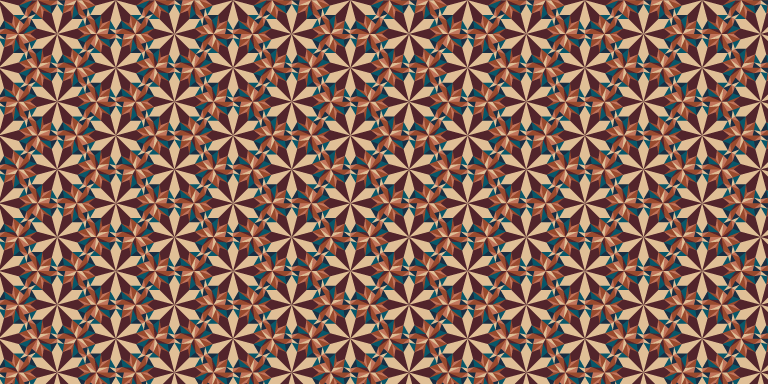
Reproduce this pattern procedurally as a WebGL 2 fragment shader.

```glsl
#version 300 es
precision highp float;
// Faceted kaleidoscope of twelve-petal flowers on a hexagonal lattice.

uniform vec2 u_resolution;
out vec4 fragColor;

// Layout, in canvas heights
const float SPACING = 0.1763;             // distance between flower centres
const vec2 FLOWER_ORIGIN = vec2(0.149, 0.030);
const int SAMPLES = 4;                    // antialiasing grid per axis

// Palette
const vec3 CREAM  = vec3(0.88, 0.75, 0.59);
const vec3 SALMON = vec3(0.76, 0.46, 0.36);
const vec3 RUST   = vec3(0.60, 0.29, 0.18);
const vec3 MAROON = vec3(0.32, 0.14, 0.17);
const vec3 TEAL   = vec3(0.03, 0.34, 0.41);
const vec3 NAVY   = vec3(0.10, 0.18, 0.26);

// Corners of the facets in one mirror triangle; spacing is 1, x points to a neighbour
const vec2 CENTRE     = vec2(0.0, 0.0);
const vec2 SHOULDER   = vec2(0.300, 0.0804);
const vec2 PETAL_TIP  = vec2(0.440, 0.0);
const vec2 DARK_TIP   = vec2(0.346, 0.200);
const vec2 ARROW_TIP  = vec2(0.433, 0.250);
const vec2 KNOT       = vec2(0.420, 0.100);
const vec2 MIDPOINT   = vec2(0.500, 0.0);
const vec2 STAR_EDGE  = vec2(0.500, 0.120);

const float SECTOR = radians(60.0);

float cross2(vec2 a, vec2 b) { return a.x * b.y - a.y * b.x; }

bool inTriangle(vec2 p, vec2 a, vec2 b, vec2 c) {
  vec3 s = vec3(cross2(b - a, p - a), cross2(c - b, p - b), cross2(a - c, p - c));
  return all(greaterThanEqual(s, vec3(0.0))) || all(lessThanEqual(s, vec3(0.0)));
}

// Offset from the nearest flower centre
vec2 hexCell(vec2 p) {
  vec2 period = vec2(sqrt(3.0), 1.0);
  vec2 a = mod(p + 0.5 * period, period) - 0.5 * period;
  vec2 b = mod(p, period) - 0.5 * period;
  return dot(a, a) < dot(b, b) ? a : b;
}

vec3 facetColour(vec2 f, bool lit) {
  // Flower petals
  if (inTriangle(f, CENTRE, SHOULDER, PETAL_TIP)) return CREAM;
  if (inTriangle(f, CENTRE, SHOULDER, DARK_TIP)) return MAROON;
  // Two-tone arrowheads beyond the dark petals
  if (inTriangle(f, SHOULDER, DARK_TIP, ARROW_TIP)) return lit ? SALMON : RUST;
  // Facets between the petals
  if (inTriangle(f, SHOULDER, PETAL_TIP, KNOT)) return lit ? TEAL : NAVY;
  if (inTriangle(f, SHOULDER, KNOT, ARROW_TIP)) return lit ? RUST : TEAL;
  // Four-point star halfway to the neighbour
  if (inTriangle(f, PETAL_TIP, MIDPOINT, KNOT)) return lit ? CREAM : SALMON;
  if (inTriangle(f, KNOT, MIDPOINT, STAR_EDGE)) return lit ? NAVY : RUST;
  // Pinwheel where three flowers meet
  if (cross2(ARROW_TIP - KNOT, f - KNOT) < 0.0
      && cross2(vec2(0.5, 0.2887) - KNOT, f - KNOT) < 0.0) return lit ? SALMON : RUST;
  return lit ? CREAM : MAROON;
}

vec3 pattern(vec2 p) {
  vec2 cell = hexCell((p - FLOWER_ORIGIN) / SPACING);
  // Fold the cell into its mirror triangle, keeping the side for shading
  float turn = mod(atan(cell.x, cell.y) + 0.5 * SECTOR, SECTOR) - 0.5 * SECTOR;
  float angle = abs(turn);
  vec2 folded = length(cell) * vec2(cos(angle), sin(angle));
  return facetColour(folded, turn > 0.0);
}

void main() {
  vec3 sum = vec3(0.0);
  for (int j = 0; j < SAMPLES; j++) {
    for (int i = 0; i < SAMPLES; i++) {
      vec2 jitter = (vec2(i, j) + 0.5) / float(SAMPLES) - 0.5;
      sum += pattern((gl_FragCoord.xy + jitter) / u_resolution.y);
    }
  }
  fragColor = vec4(sum / float(SAMPLES * SAMPLES), 1.0);
}
```
